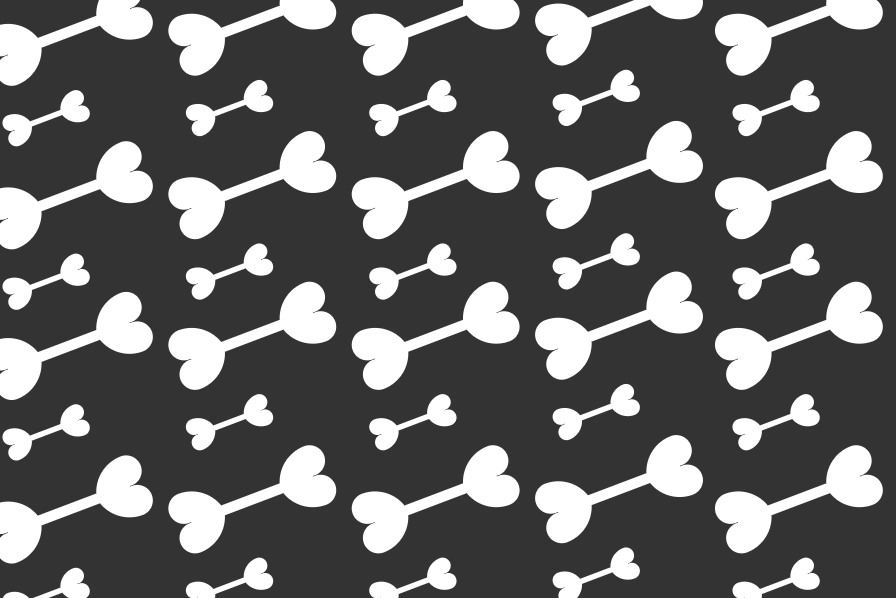
This pattern is drawn by a Shadertoy shader. Its source:

```glsl
// Staggered columns of tilted white bones on charcoal, each large bone
// followed by a small one below it. A bone is a shaft with two heart-shaped
// ends, built from circle distances and mirrored about both of its axes.

#define CANVAS_HEIGHT 512.0          // design units from bottom to top
#define COLUMNS 5
#define ROWS 4
#define FIRST_BONE vec2(59.0, 18.5)  // centre, measured from the top left
#define PITCH vec2(157.0, 134.5)
#define ROW_STAGGER 5.5              // extra drop of every second row
#define COLUMN_SHIFT 8.7             // drop or lift of the odd columns out
#define SMALL_OFFSET vec2(-19.5, 74.0)
#define SMALL_SCALE 0.52
#define TILT 0.362                   // radians
#define BONE_COLOR vec3(1.0)
#define GROUND_COLOR vec3(0.2)

float circleDistance(vec2 p, vec2 center, float radius) {
    return length(p - center) - radius;
}

// Signed distance to a bone lying along x, about 142 units long
float boneDistance(vec2 p) {
    p = abs(p);

    // Straight shaft
    float shaft = max(p.y - 4.5, p.x - 40.0);

    // Round lobe of the heart
    float lobe = circleDistance(p, vec2(57.5, 13.5), 13.3);

    // Curved flank tapering to the shaft, cut off at the notch
    float flank = circleDistance(p, vec2(57.7, -5.8), 32.6);
    flank = max(flank, p.x - 56.0);

    return min(shaft, min(lobe, flank));
}

// Centre of a large bone, measured from the top left
vec2 boneCenter(int column, int row) {
    vec2 center = FIRST_BONE + PITCH * vec2(column, row);
    center.y += ROW_STAGGER * mod(float(row), 2.0);

    // Slight irregularities between the columns
    if (column == 0) center.y += COLUMN_SHIFT;
    if (column == 3) center.y -= COLUMN_SHIFT;
    if (column == 4) center.x -= 3.0;
    return center;
}

void mainImage(out vec4 fragColor, in vec2 fragCoord) {
    float pixel = CANVAS_HEIGHT / iResolution.y;
    vec2 p = fragCoord * pixel;
    p.y = CANVAS_HEIGHT - p.y;

    // With y pointing down, this turns the tilted bone axis onto x
    float c = cos(TILT), s = sin(TILT);
    mat2 untilt = mat2(c, s, -s, c);

    // Nearest of all large and small bones
    float d = 1e4;
    for (int column = 0; column < COLUMNS; column++) {
        for (int row = 0; row < ROWS; row++) {
            vec2 q = p - boneCenter(column, row);
            float large = boneDistance(untilt * q);
            vec2 smallPoint = untilt * (q - SMALL_OFFSET) / SMALL_SCALE;
            float small = boneDistance(smallPoint) * SMALL_SCALE;
            d = min(d, min(large, small));
        }
    }

    float coverage = clamp(0.5 - d / pixel, 0.0, 1.0);
    fragColor = vec4(mix(GROUND_COLOR, BONE_COLOR, coverage), 1.0);
}
```
